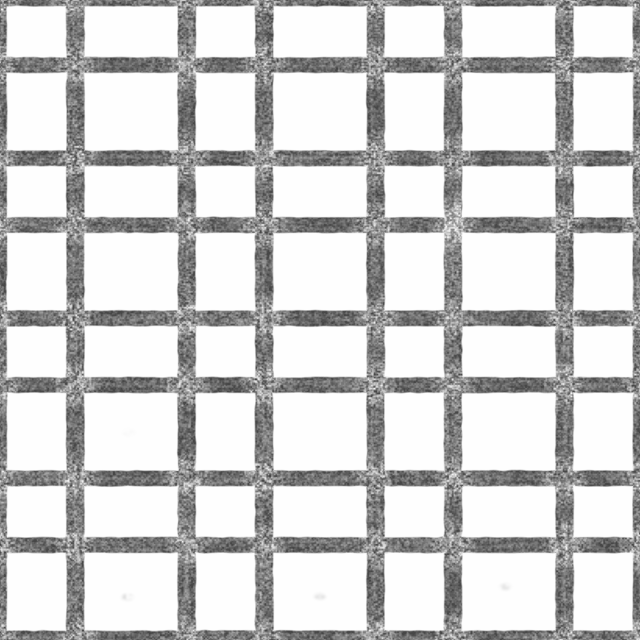
Give the GLSL for this pattern, as a WebGL 2 fragment shader.

```glsl
#version 300 es
precision highp float;

uniform vec2 u_resolution;
out vec4 fragColor;

const vec2 PERIOD = vec2(0.2951, 0.25);        // each repeat holds two bars per axis
const vec2 FIRST_BAR = vec2(-0.0033, 0.0026);
const vec2 SECOND_BAR = vec2(0.1177, 0.1484);
const vec2 HALF_WIDTH = vec2(0.0140, 0.0121);
const vec2 WIDE_CELL_CENTRE = vec2(0.2045, 0.0755);
const vec2 FADED_CROSSING = vec2(0.709, 0.648);
const float PAPER = 0.995;
const float DARK_INK = 0.425;
const float WORN_INK = 0.60;

float hash(vec2 p) {
    return fract(sin(dot(p, vec2(127.1, 311.7))) * 43758.5453);
}

float valueNoise(vec2 p) {
    vec2 cell = floor(p);
    vec2 f = fract(p);
    f = f * f * (3.0 - 2.0 * f);
    float low = mix(hash(cell), hash(cell + vec2(1.0, 0.0)), f.x);
    float high = mix(hash(cell + vec2(0.0, 1.0)), hash(cell + vec2(1.0, 1.0)), f.x);
    return mix(low, high, f.y);
}

// Distance to the nearest of a set of evenly spaced lines, per axis
vec2 repeatDistance(vec2 p, vec2 start, vec2 period) {
    return abs(fract((p - start) / period + 0.5) - 0.5) * period;
}

// Bar coverage on both axes, with slightly wavering edges
vec2 barCoverage(vec2 p, vec2 barDistance, vec2 halfWidth, float softness) {
    vec2 waver = vec2(valueNoise(p * vec2(40.0, 75.0)),
                      valueNoise(p * vec2(75.0, 40.0) + 31.0)) - 0.5;
    vec2 edge = barDistance - halfWidth - waver * 0.0018;
    return 1.0 - smoothstep(-softness, softness, edge);
}

// Ink fades and grows grainy towards each crossing
float inkShade(vec2 p, vec2 barDistance, vec2 halfWidth, vec2 fadedSpot) {
    vec2 across = barDistance / halfWidth;
    bool vertical = across.x < across.y;
    float along = vertical ? barDistance.y : barDistance.x;
    float offCentre = min(across.x, across.y);

    float patchiness = valueNoise(p * 11.0 + 5.0) - 0.5;
    float wear = 1.0 - smoothstep(0.008, 0.046, along + patchiness * 0.022);
    wear = clamp(wear + patchiness * 0.5 + (vertical ? 0.17 : 0.0), 0.0, 1.0);
    vec2 fadeOffset = (p - fadedSpot) / vec2(0.025, 0.06);
    float fade = exp(-dot(fadeOffset, fadeOffset));

    // Brush streaks run along the bar
    vec2 streakScale = vertical ? vec2(260.0, 22.0) : vec2(22.0, 260.0);
    float streak = valueNoise(p * streakScale + 17.0) - 0.5;
    float grain = valueNoise(p * 270.0) - 0.5
                + 0.8 * (valueNoise(p * 410.0 + 63.0) - 0.5);

    float shade = mix(DARK_INK, WORN_INK, wear) + 0.11 * fade;
    shade += grain * mix(0.20, 0.46, wear);
    shade += streak * mix(0.15, 0.05, wear);
    shade -= 0.05 * offCentre * offCentre * (1.0 - wear);
    return clamp(shade, 0.28, 0.95);
}

// Faint smudges near the middle of some lower wide cells
float smudge(vec2 p, vec2 centre, vec2 period) {
    vec2 cell = floor((p - centre) / period + 0.5);
    vec2 jitter = vec2(hash(cell + 3.0), hash(cell + 8.0)) - 0.5;
    vec2 offset = p - centre - cell * period - jitter * 0.018;
    float strength = hash(cell + 21.0) * step(cell.y, 1.5);
    float spread = length(offset * vec2(0.8, 1.2)) / 0.011;
    float blot = 1.0 - smoothstep(0.1, 1.0, spread);
    return strength * blot * valueNoise(p * 150.0) * 0.16;
}

void main() {
    vec2 p = gl_FragCoord.xy / u_resolution;
    float softness = max(0.0018, 0.75 / min(u_resolution.x, u_resolution.y));

    vec2 barDistance = min(repeatDistance(p, FIRST_BAR, PERIOD),
                           repeatDistance(p, SECOND_BAR, PERIOD));
    vec2 coverage = barCoverage(p, barDistance, HALF_WIDTH, softness);
    float ink = max(coverage.x, coverage.y);

    float paper = PAPER - smudge(p, WIDE_CELL_CENTRE, PERIOD);
    float shade = inkShade(p, barDistance, HALF_WIDTH, FADED_CROSSING);
    fragColor = vec4(vec3(mix(paper, shade, ink)), 1.0);
}
```
